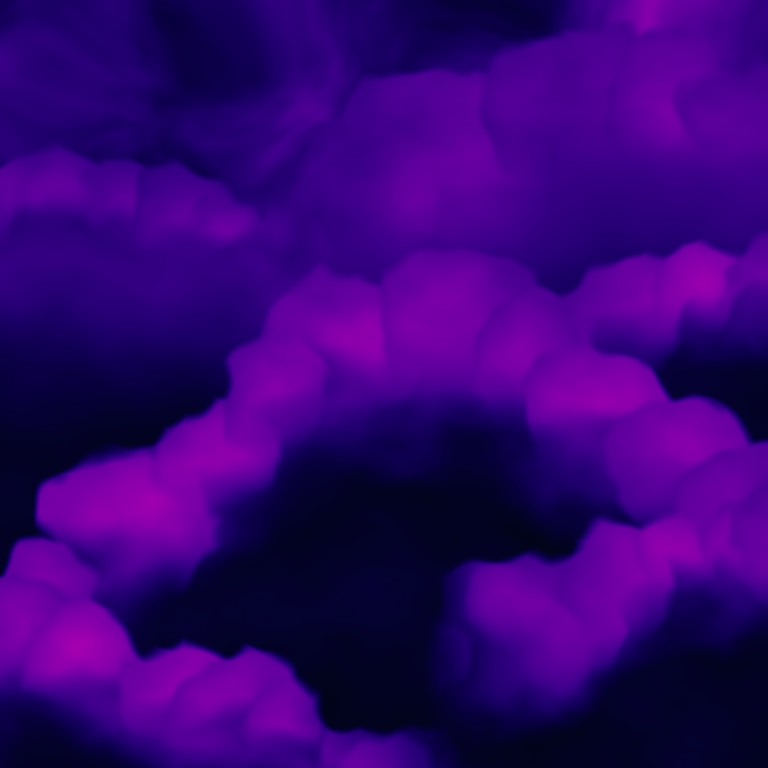
Give the GLSL for this texture, as a Shadertoy shader.

```glsl
const int BANKS = 6;
// Crest of each bank, back to front: peak x, peak y, left slope, right slope
const vec4 CREST[BANKS] = vec4[BANKS](
    vec4(0.05, 0.77, 0.00, 0.05),
    vec4(0.78, 0.95, 0.50, 0.10),
    vec4(0.98, 0.70, 0.35, 0.10),
    vec4(0.55, 0.67, 0.85, 0.72),
    vec4(0.97, 0.35, 0.45, 0.10),
    vec4(0.01, 0.23, 0.10, 0.42));
// Body of each bank: puff radius, brightness, lit depth, sideways reach
const vec4 BODY[BANKS] = vec4[BANKS](
    vec4(0.060, 0.74, 0.32, 0.38),
    vec4(0.120, 0.77, 0.46, 0.44),
    vec4(0.085, 0.84, 0.17, 0.50),
    vec4(0.095, 0.92, 0.22, 1.20),
    vec4(0.070, 0.88, 0.16, 0.42),
    vec4(0.075, 0.97, 0.20, 0.60));
const float PEAK_ROUNDNESS = 0.06;
const float PUFF_SPACING = 1.1;
const float EDGE_SOFTNESS = 0.009;
const float SHADOW_TONE = 0.13;
const float SKY_TONE = 0.40;
const float SKY_CONTRAST = 0.75;

float hash(vec2 p) {
    return fract(sin(dot(p, vec2(127.1, 311.7))) * 43758.5);
}

vec2 gradient(vec2 cell) {
    float angle = 6.2832 * hash(cell);
    return vec2(cos(angle), sin(angle));
}

float gradientNoise(vec2 p) {
    vec2 i = floor(p), f = p - i;
    vec2 u = f * f * f * (f * (f * 6.0 - 15.0) + 10.0);
    vec2 e = vec2(1.0, 0.0);
    float low = mix(dot(gradient(i), f), dot(gradient(i + e), f - e), u.x);
    float high = mix(dot(gradient(i + e.yx), f - e.yx),
                     dot(gradient(i + 1.0), f - 1.0), u.x);
    return mix(low, high, u.y);
}

float fbm(vec2 p) {
    float sum = 0.0, amplitude = 0.65;
    for (int i = 0; i < 4; i++) {
        sum += amplitude * gradientNoise(p);
        p = mat2(1.6, 1.2, -1.2, 1.6) * p + 7.3;
        amplitude *= 0.48;
    }
    return sum;
}

float crestHeight(float x, vec4 crest) {
    float dx = x - crest.x;
    float slope = dx < 0.0 ? crest.z : crest.w;
    float run = sqrt(dx * dx + PEAK_ROUNDNESS * PEAK_ROUNDNESS) - PEAK_ROUNDNESS;
    return crest.y - slope * run;
}

// Dark navy through indigo to magenta violet
vec3 palette(float t) {
    t = clamp(t, 0.02, 1.08);
    return vec3(0.58 * t * t, 0.02 * max(0.0, 1.0 - 4.0 * t), 1.13 * t - 0.45 * t * t);
}

float skyTone(vec2 p) {
    vec2 warp = 0.12 * vec2(gradientNoise(p * 5.0), gradientNoise(p * 5.0 + 19.0));
    float billow = fbm((p + warp) * vec2(4.0, 5.0) + 3.0);
    return SKY_TONE + 0.25 * smoothstep(0.5, 0.95, p.x) + SKY_CONTRAST * billow;
}

// Lays one bank over the tone behind it
float addBank(float tone, vec2 p, int id, float mottle, float scallop) {
    vec4 crest = CREST[id], body = BODY[id];
    float radius = body.x, light = body.y;
    float presence = 1.0 - smoothstep(0.6 * body.w, body.w, abs(p.x - crest.x));

    // Smooth underside, lit near the crest
    float depth = crestHeight(p.x, crest) - p.y - 0.6 * radius;
    float lit = 1.0 - smoothstep(0.0, body.z, depth + 0.12 * mottle);
    float inner = mix(SHADOW_TONE + 0.12 * mottle, light * 0.92 + 0.15 * mottle, lit);
    tone = mix(tone, inner, presence * smoothstep(0.0, 0.09, depth));

    // Rounded puffs with crisp tops and fading bases
    float spacing = radius * PUFF_SPACING;
    float cell = floor(p.x / spacing);
    for (int k = -2; k <= 2; k++) {
        vec2 seed = vec2(cell + float(k), float(id) * 17.0 + 5.0);
        float x = (seed.x + 0.25 + 0.5 * hash(seed)) * spacing;
        float size = radius * mix(0.75, 1.3, hash(seed + 41.0));
        vec2 q = (p - vec2(x, crestHeight(x, crest) - 0.8 * radius)) / size;
        float dist = (length(q) - 1.0) * size + scallop;
        float cover = smoothstep(EDGE_SOFTNESS, -EDGE_SOFTNESS, dist);
        cover *= smoothstep(-1.0, 0.1, q.y) * presence;
        float shade = light * (1.02 - 0.18 * dot(q, q)) + 0.25 * mottle;
        shade += 0.12 * (hash(seed + 83.0) - 0.5);
        tone = mix(tone, shade, cover);
    }
    return tone;
}

void mainImage(out vec4 fragColor, in vec2 fragCoord) {
    vec2 p = fragCoord / iResolution.xy;
    float tone = skyTone(p);
    float mottle = fbm(p * vec2(5.0, 7.0) + 31.0);
    float scallop = 0.022 * abs(gradientNoise(p * 17.0));

    for (int i = 0; i < BANKS; i++) {
        vec2 s = p * 6.0 + float(i) * 13.7;
        vec2 warp = 0.055 * vec2(gradientNoise(s), gradientNoise(s + 47.0));
        warp += 0.014 * vec2(gradientNoise(s * 3.1), gradientNoise(s * 3.1 + 29.0));
        tone = addBank(tone, p + warp, i, mottle, scallop);
    }
    fragColor = vec4(palette(tone), 1.0);
}
```
